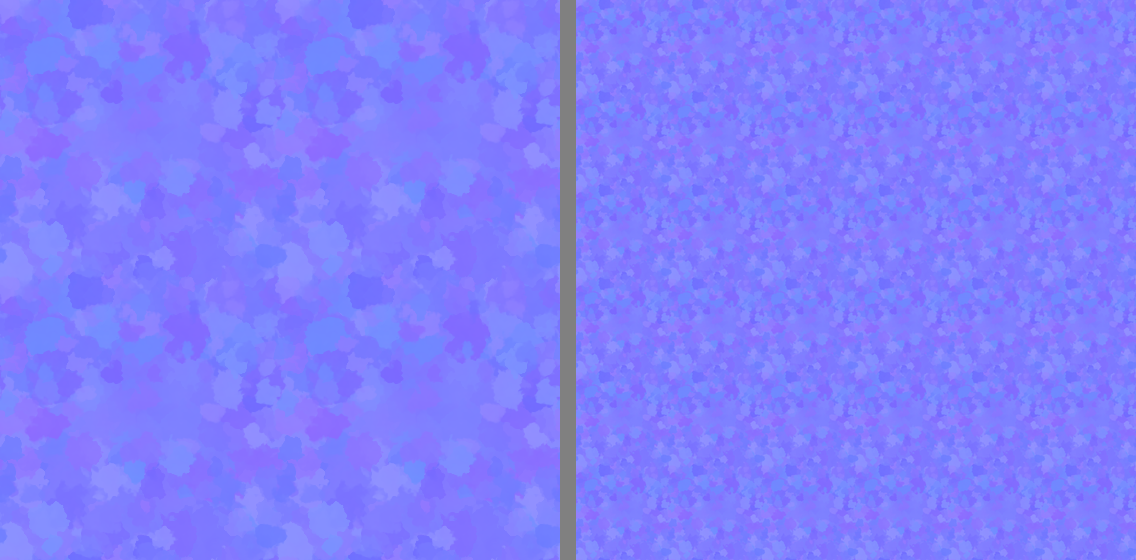
Left: one tile. Right: repeated 3 by 3.
Reproduce this texture map procedurally as a WebGL 1 fragment shader.

```glsl
precision highp float;
// Tangent-space normal map of a dabbed, painterly surface: layers of ragged
// overlapping patches, each with its own slight tilt, go from large to small.
// Every lattice wraps on whole cells, so the tile repeats without a seam.

uniform vec2 u_resolution;

const float TILES = 2.0; // repeats across the canvas

vec2 hash2(vec2 c) {
  vec3 q = fract(c.xyx * vec3(0.1031, 0.1030, 0.0973));
  q += dot(q, q.yzx + 33.33);
  return fract((q.xx + q.yz) * q.zy);
}

// Unit gradient at a lattice point that wraps after "period" cells
vec2 gradient(vec2 cell, float period) {
  float angle = 6.2832 * hash2(mod(cell, period) + 7.0).x;
  return vec2(cos(angle), sin(angle));
}

// Gradient noise over the unit tile, "period" cells on a side
float noise(vec2 p, float period) {
  p *= period;
  vec2 i = floor(p), f = p - i;
  vec2 u = f * f * f * (f * (f * 6.0 - 15.0) + 10.0);
  vec2 e = vec2(1.0, 0.0);
  float a = dot(gradient(i, period), f);
  float b = dot(gradient(i + e.xy, period), f - e.xy);
  float c = dot(gradient(i + e.yx, period), f - e.yx);
  float d = dot(gradient(i + e.xx, period), f - e.xx);
  return mix(mix(a, b, u.x), mix(c, d, u.x), u.y);
}

vec2 noise2(vec2 p, float period) {
  return vec2(noise(p, period), noise(p + vec2(0.37, 0.71), period));
}

// Paints one layer of patches over the tilt laid down so far
vec2 paintLayer(vec2 tilt, vec2 p, float cells, float coverage, float seed) {
  vec2 q = p * cells;
  vec2 home = floor(q);
  for (int y = -1; y <= 1; y++) {
    for (int x = -1; x <= 1; x++) {
      vec2 cell = home + vec2(float(x), float(y));
      vec2 id = mod(cell, cells) + seed;
      vec2 place = hash2(id);
      vec2 shape = hash2(id + 41.0);
      vec2 look = hash2(id + 83.0);
      vec2 away = q - cell - 0.2 - 0.6 * place;

      // Disc with its own stretch and lobed outline
      away *= mix(vec2(0.9, 1.15), vec2(1.15, 0.9), look.x);
      float radius = mix(0.32, 0.68, shape.x);
      float lobes = noise(p + place, 22.0) * 0.38;
      float edge = (length(away) - radius + lobes) / cells;

      float softness = mix(0.003, 0.011, look.y);
      float opacity = mix(0.55, 0.95, shape.y) * step(hash2(id + 127.0).x, coverage);
      vec2 patchTilt = (hash2(id + 171.0) - 0.5) * vec2(0.15, 0.17);
      patchTilt += 0.016 * vec2(-1.0, 1.0) * (hash2(id + 211.0).x - 0.5);
      tilt = mix(tilt, patchTilt, opacity * (1.0 - smoothstep(-softness, softness, edge)));
    }
  }
  return tilt;
}

void main() {
  vec2 p = gl_FragCoord.xy / u_resolution * TILES;

  // Bristle-like raggedness, coarse to fine
  vec2 ragged = 0.016 * noise2(p, 19.0) + 0.011 * noise2(p, 43.0) + 0.007 * noise2(p, 91.0);

  // Broad undulation, then patches from large to small
  vec2 tilt = 0.05 * noise2(p, 4.0);
  tilt = paintLayer(tilt, p + ragged, 5.0, 1.0, 3.0);
  tilt = paintLayer(tilt, p + ragged.yx, 7.0, 0.8, 29.0);
  tilt = paintLayer(tilt, p - ragged, 9.0, 0.55, 53.0);
  tilt = paintLayer(tilt, p - ragged.yx, 14.0, 0.3, 97.0);

  // Faint variation inside the patches
  tilt += 0.012 * noise2(p + ragged, 12.0) + 0.005 * noise2(p, 48.0);

  gl_FragColor = vec4(vec2(0.5, 0.497) + tilt, 1.0, 1.0);
}
```
